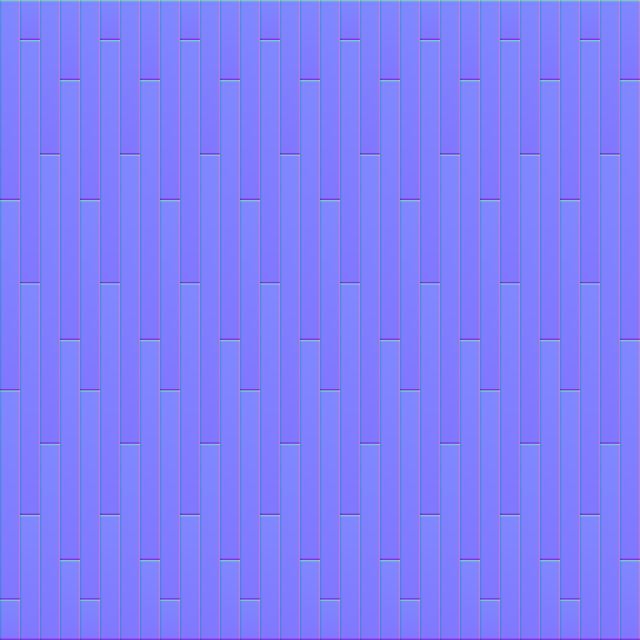
This texture map is drawn by a WebGL 2 fragment shader. Its source:

```glsl
#version 300 es
precision highp float;

#define PLANKS 32.0       // planks across the canvas
#define EDGE_WIDTH 0.00195 // bevel width along plank sides
#define END_WIDTH 0.0022  // bevel width along plank ends
#define CROWN_X 0.012     // faint tilt across a plank
#define CROWN_Y 0.032     // faint tilt along a plank

uniform vec2 u_resolution;
out vec4 fragColor;

const vec3 FACE = vec3(0.50, 0.50, 1.00);
const vec3 LEFT_BEVEL = vec3(0.33, 0.51, 0.88);
const vec3 RIGHT_BEVEL = vec3(0.68, 0.50, 0.88);
const vec3 LOWER_BEVEL = vec3(0.50, 0.24, 0.88);
const vec3 UPPER_BEVEL = vec3(0.49, 0.74, 0.82);

// Heights of the end joints in each of four neighbouring columns
const vec3 JOINTS[4] = vec3[4](
    vec3(0.6875, 0.3900, 0.0632),
    vec3(0.9375, 0.5573, 0.1953),
    vec3(0.7585, 0.3066, 0.0),
    vec3(0.8750, 0.4688, 0.1250));

// Share of a pixel centred at s that lies between lo and hi
float coverage(float s, float lo, float hi, float pixel) {
    float overlap = min(hi, s + 0.5 * pixel) - max(lo, s - 0.5 * pixel);
    return clamp(overlap / pixel, 0.0, 1.0);
}

// Colour offset of the two bevels that meet at s = 0
vec3 bevelPair(float s, float width, float pixel, vec3 before, vec3 after) {
    return (before - FACE) * coverage(s, -width, 0.0, pixel)
         + (after - FACE) * coverage(s, 0.0, width, pixel);
}

void main() {
    vec2 uv = gl_FragCoord.xy / u_resolution;
    vec2 pixel = 1.0 / u_resolution;

    // Column and signed distance to its nearest long seam
    float column = uv.x * PLANKS;
    float seam = (fract(column + 0.5) - 0.5) / PLANKS;
    vec3 joints = JOINTS[int(mod(floor(column), 4.0))];

    // Ends of this plank and the joint closest to this point
    float bottom = 0.0;
    float top = 1.0;
    for (int i = 0; i < 3; i++) {
        if (joints[i] <= uv.y) bottom = max(bottom, joints[i]);
        else top = min(top, joints[i]);
    }
    float joint = uv.y - bottom < top - uv.y ? uv.y - bottom : uv.y - top;

    // Slightly crowned plank face
    vec2 local = vec2(fract(column), (uv.y - bottom) / (top - bottom)) - 0.5;
    vec3 color = FACE + vec3(CROWN_X * local.x, CROWN_Y * 2.0 * local.y, 0.0);

    // Bevels along the sides and ends
    color += bevelPair(seam, EDGE_WIDTH, pixel.x, RIGHT_BEVEL, LEFT_BEVEL);
    color += bevelPair(joint, END_WIDTH, pixel.y, UPPER_BEVEL, LOWER_BEVEL);

    fragColor = vec4(clamp(color, 0.0, 1.0), 1.0);
}
```
